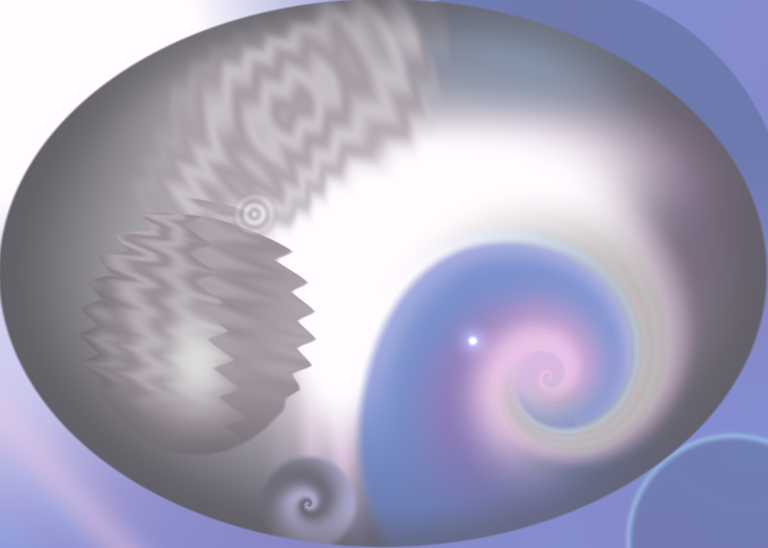
This background is drawn by a WebGL 1 fragment shader. Its source:

```glsl
precision highp float;
uniform vec2 u_resolution;
// Layout, in canvas heights
const float TAU = 6.28318, EDGE = 0.0027, TEETH = 20.0;
const vec2 EGG = vec2(0.698, 0.502), EGG_RADII = vec2(0.7, 0.5);
const vec2 SWIRL = vec2(1.0, 0.312), STAR = vec2(0.862, 0.378);
const float SWIRL_RADIUS = 0.375, GROWTH = 0.31, START = 2.08, CUT = -1.05;
const vec2 CURL = vec2(0.562, 0.08), EYE = vec2(0.464, 0.609);
const float CURL_RADIUS = 0.086, BUBBLE_RADIUS = 0.19, HALO_RADIUS = 0.457;
const vec2 FAN = vec2(0.535, 0.8), FAN_RADII = vec2(0.26, 0.2);
const vec2 LOBE = vec2(0.36, 0.395), LOBE_RADII = vec2(0.2, 0.225);
const vec2 BUBBLE = vec2(1.336, 0.014), HALO = vec2(0.98, 0.58);
// Colours
const vec3 WHITE = vec3(1.0, 0.985, 1.0), LAVENDER = vec3(0.76, 0.75, 0.92);
const vec3 BLUE = vec3(0.47, 0.56, 0.8), DEEP = vec3(0.39, 0.45, 0.64);
const vec3 PURPLE = vec3(0.56, 0.49, 0.72), PINK = vec3(0.9, 0.76, 0.89);
const vec3 CREAM = vec3(0.76, 0.75, 0.74), CYAN = vec3(0.66, 0.83, 0.95);
const vec3 MAUVE = vec3(0.57, 0.52, 0.56), SILVER = vec3(0.73, 0.7, 0.73);
const vec3 GREY = vec3(0.38, 0.37, 0.4), WINE = vec3(0.45, 0.38, 0.48);

float hash(vec2 p) {
  vec3 q = fract(p.xyx * 0.1031);
  q += dot(q, q.yzx + 33.33);
  return fract((q.x + q.y) * q.z);
}
float noise(vec2 p) {
  vec2 i = floor(p), f = fract(p);
  f *= f * (3.0 - 2.0 * f);
  return mix(mix(hash(i), hash(i + vec2(1, 0)), f.x),
             mix(hash(i + vec2(0, 1)), hash(i + vec2(1, 1)), f.x), f.y);
}
float wave(float x) { return 0.5 + 0.5 * cos(x); }
float zigzag(float x) { return mix(abs(fract(x) * 2.0 - 1.0), wave(x * TAU), 0.4); }
float inside(float d, float soft) { return 1.0 - smoothstep(-soft, soft, d); }
float line(float d, float width) { return exp(-d * d / (width * width)); }
float blob(vec2 p, float x, float y, float w, float h) {
  vec2 q = (p - vec2(x, y)) / vec2(w, h);
  return exp(-dot(q, q));
}

// Sky with a halo arc and a bubble
vec3 sky(vec2 p) {
  float n = noise(p * 4.0 + noise(p * 3.0) * 2.0);
  vec3 c = mix(vec3(0.5, 0.57, 0.84), PURPLE, n * 0.6);
  c = mix(c, LAVENDER, blob(p, 0.0, 0.3, 0.25, 0.25));
  c = mix(c, PINK, 0.45 * line(p.x + 0.9 * p.y - 0.22, 0.05));
  c = mix(c, WHITE, min(1.0, 1.6 * blob(p, 0.05, 0.92, 0.45, 0.42)));
  float halo = length(p - HALO) - HALO_RADIUS;
  c = mix(c, DEEP, 0.7 * inside(halo, EDGE) * smoothstep(0.4, 0.75, p.y));
  float bubble = length(p - BUBBLE) - BUBBLE_RADIUS;
  c = mix(c, DEEP, 0.6 * inside(bubble, EDGE));
  return mix(c, CYAN, 0.5 * line(bubble, 0.006));
}

// Grey shell with soft tints and a white glow
vec3 shell(vec2 p, float rim) {
  float n = noise(p * 5.0 + noise(p * 4.0) * 2.0);
  vec3 c = mix(vec3(0.69, 0.67, 0.7), GREY, smoothstep(0.5, 1.05, rim));
  c = mix(c, SILVER, 0.65 * blob(p, 0.42, 0.8, 0.2, 0.2));
  c = mix(c, vec3(0.53, 0.6, 0.7), 0.8 * blob(p, 0.98, 0.9, 0.24, 0.14));
  c = mix(c, WINE, 0.8 * blob(p, 1.26, 0.66, 0.13, 0.25));
  c = mix(c, DEEP, 0.85 * blob(p, 1.0, 0.04, 0.35, 0.17));
  float streaks = wave(p.x * 110.0 + 12.0 * p.y + 6.0 * n);
  c = mix(c, PINK, (0.4 + 0.4 * streaks) * blob(p, 0.61, 0.2, 0.08, 0.16));
  c = mix(c, PINK, 0.6 * blob(p, 0.98, 0.71, 0.22, 0.08));
  float glow = 1.7 * blob(p, 0.67, 0.56, 0.18, 0.16) + blob(p, 0.93, 0.66, 0.25, 0.13)
             + 1.2 * blob(p, 0.62, 0.38, 0.09, 0.18);
  return mix(c, WHITE, smoothstep(0.0, 1.0, glow));
}

// Logarithmic spiral: blue basin, pale arm, pink core and star
vec3 addSwirl(vec3 c, vec2 p) {
  vec2 q = p - SWIRL;
  float r = max(length(q), 0.001);
  float angle = mod(atan(q.y, q.x) - CUT, TAU) + CUT;
  float wind = log(r / SWIRL_RADIUS) / GROWTH - angle + START;
  float depth = fract(wind / TAU), t = fract(wind / TAU + 0.5) - 0.5;
  float shore = wind + 0.5 * smoothstep(2.0, 3.3, angle);
  float basin = 1.0 - smoothstep(-1.1, -0.85, shore);
  basin *= 1.0 - smoothstep(3.9, 5.2, angle) * smoothstep(-6.6, -6.2, wind);
  vec3 pool = mix(PURPLE, BLUE, smoothstep(0.4, 0.7, depth));
  pool = mix(PINK, pool, smoothstep(0.1, 0.45, depth));
  pool = mix(pool, LAVENDER, 0.6 * line(shore + 1.0, 0.5) * smoothstep(0.1, 0.4, p.y));
  c = mix(c, mix(DEEP, pool, smoothstep(-0.1, 0.3, p.y)), basin);
  float arm = smoothstep(-0.19, -0.12, t) * (1.0 - smoothstep(0.0, 0.17, t));
  arm *= 1.0 - smoothstep(2.0, 3.0, angle) * step(-3.0, wind);
  float fibres = wave(t * 110.0 + 3.0 * noise(q * 12.0));
  vec3 band = mix(CREAM, PINK, smoothstep(0.0, 0.12, t) + 0.25 * fibres);
  band = mix(band, CYAN, 0.6 * line(t + 0.14, 0.03));
  band = mix(band, WHITE, smoothstep(0.2, 0.36, r) * smoothstep(0.3, 1.5, angle));
  c = mix(c, band, 0.85 * arm * smoothstep(0.03, 0.08, r));
  float core = min(1.0, 1.4 * blob(p, 0.99, 0.33, 0.095, 0.095));
  c = mix(c, mix(CREAM, PINK, smoothstep(0.2, 0.34, p.y) + 0.2 * fibres), 0.85 * core);
  float star = length(p - STAR);
  return c + CYAN * (0.8 * line(star, 0.006) + 0.2 * line(star, 0.022));
}

// Rippled fan of folds
vec3 addFan(vec3 c, vec2 p) {
  vec2 q = p - FAN - vec2(0.0, 0.35 * (p.x - FAN.x));
  float n = noise(p * 8.0);
  float d = length(q / FAN_RADII) + 0.1 * zigzag(p.x * 17.0 + p.y * 9.0 + n) + 0.3 * n;
  vec3 silk = mix(MAUVE, WHITE, 0.22 + 0.32 * wave(d * 19.0 + 4.0 * noise(p * 5.0)));
  return mix(c, silk, 0.85 * inside(d - 1.12, 0.2));
}

// Toothed lobe, split by a jagged fold
vec3 addLobe(vec3 c, vec2 p) {
  float teeth = zigzag(p.y * TEETH + 5.0 * p.x), upper = smoothstep(0.22, 0.35, p.y);
  vec2 q = (p - LOBE) / LOBE_RADII;
  float d = length(q) + upper * 0.16 * (teeth - 0.5), n = noise(p * vec2(12, 7) + teeth);
  float fold = p.x - 0.457 + 0.205 * p.y - 0.04 * teeth;
  vec3 left = mix(MAUVE, SILVER, 0.2 + 0.7 * upper * wave(fold * 70.0 + 5.0 * n));
  left = mix(left, vec3(0.87), blob(p, 0.36, 0.34, 0.06, 0.08));
  vec3 body = mix(mix(MAUVE, SILVER, 0.8 * n * upper), left, inside(fold, 2.0 * EDGE));
  float shade = smoothstep(0.6, 1.05, d) * smoothstep(-0.2, 0.9, -q.x - q.y);
  return mix(c, mix(body, GREY, 0.7 * shade), 0.95 * inside(d - 1.0, 0.02));
}

// Small curl and ringed eye
vec3 addCurls(vec3 c, vec2 p) {
  vec2 q = p - CURL;
  float r = max(length(q), 0.001), eye = length(p - EYE);
  float phase = log(r / CURL_RADIUS) * 3.0 - atan(q.y, q.x);
  c = mix(c, mix(GREY, LAVENDER, 0.15 + 0.6 * wave(phase)), inside(r - CURL_RADIUS, 0.008));
  return mix(c, mix(SILVER, WHITE, wave(eye * 390.0)), 0.6 * inside(eye - 0.03, 0.025));
}

void main() {
  vec2 p = gl_FragCoord.xy / u_resolution * vec2(1.4, 1.0);
  float rim = length((p - EGG) / EGG_RADII);
  vec3 egg = addCurls(addLobe(addFan(addSwirl(shell(p, rim), p), p), p), p);
  egg = mix(egg, GREY, 0.45 * smoothstep(0.84, 1.0, rim));
  gl_FragColor = vec4(min(mix(sky(p), egg, inside(rim - 1.0, 2.0 * EDGE)), 1.0), 1.0);
}
```
